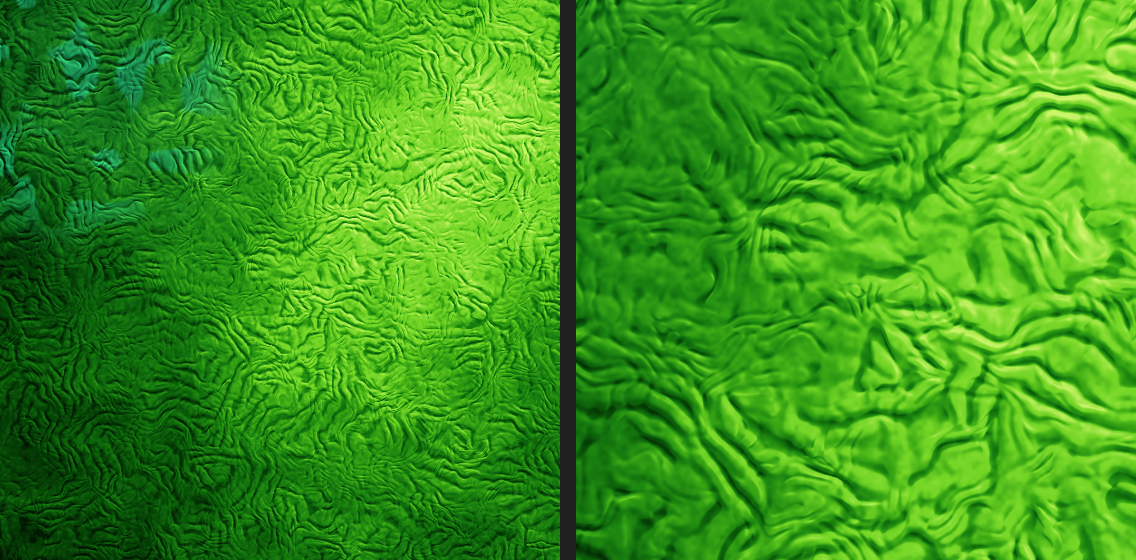
Left, the full canvas; right, a detail of the centre.
Write a three.js fragment shader that draws this texture.

```glsl
varying vec2 vUv;

// Tone ramp, from shadow to highlight
const vec3 DEEP = vec3(0.02, 0.25, 0.02);
const vec3 DARK = vec3(0.05, 0.39, 0.04);
const vec3 MID = vec3(0.11, 0.52, 0.06);
const vec3 LIGHT = vec3(0.24, 0.67, 0.08);
const vec3 BRIGHT = vec3(0.46, 0.84, 0.15);
const vec3 PALE = vec3(0.80, 0.96, 0.42);
const vec3 TEAL = vec3(0.10, 0.64, 0.36);

// Relief
const float CELL = 0.031;        // spacing of wrinkle kernels
const float WAVELENGTH = 0.021;  // distance between wrinkles
const float FINE_SCALE = 1.8;    // size ratio of the second wrinkle layer
const float FINE_AMOUNT = 0.32;
const float SLOPE_STEP = 0.0014;
const vec2 LIGHT_DIR = vec2(0.55, 0.83);

// Light
const float SLOPE_GAIN = 0.20;
const float CREASE_GAIN = 0.24;
const float RIM_GAIN = 0.10;
const float GRAIN_GAIN = 0.10;
const float LIGHT_CONTRAST = 1.22;
const float LIGHT_LEVEL = 0.41;
const float TAU = 6.2831853;

float hash(vec2 p) {
  vec3 q = fract(p.xyx * 0.1031);
  q += dot(q, q.yzx + 33.33);
  return fract((q.x + q.y) * q.z);
}

vec3 hash3(vec2 p) {
  vec3 q = fract(p.xyx * vec3(0.1031, 0.1030, 0.0973));
  q += dot(q, q.yxz + 33.33);
  return fract((q.xxy + q.yzz) * q.zyx);
}

// Value noise in x, its gradient in yz
vec3 noiseGrad(vec2 p) {
  vec2 i = floor(p);
  vec2 f = p - i;
  vec2 u = f * f * (3.0 - 2.0 * f);
  vec2 du = 6.0 * f * (1.0 - f);
  float a = hash(i);
  float b = hash(i + vec2(1.0, 0.0));
  float c = hash(i + vec2(0.0, 1.0));
  float k = a - b - c + hash(i + 1.0);
  return vec3(a + (b - a) * u.x + (c - a) * u.y + k * u.x * u.y,
              du * (vec2(b - a, c - a) + k * u.yx));
}

float noise(vec2 p) { return noiseGrad(p).x; }

// Across-wrinkle direction: wrinkles follow contours, so they curl into swirls
vec2 flowDirection(vec2 p) {
  vec2 g = noiseGrad(p * 6.3 + 31.7).yz + noiseGrad(p * 13.1 + 7.2).yz;
  return normalize(g + 0.0001);
}

// Sum of oriented wave kernels, shaped to broad tops and narrow creases
float wrinkles(vec2 p) {
  vec2 q = p / CELL;
  vec2 base = floor(q);
  vec2 wave = vec2(0.0);
  for (int y = -1; y <= 1; y++) {
    for (int x = -1; x <= 1; x++) {
      vec2 cell = base + vec2(float(x), float(y));
      vec3 rnd = hash3(cell + 57.0);
      vec2 center = cell + rnd.xy;
      vec2 d = q - center;
      float window = max(0.0, 1.0 - dot(d, d));
      float frequency = TAU * CELL / WAVELENGTH * mix(0.55, 1.45, fract(rnd.z * 7.0));
      float phase = frequency * dot(d, flowDirection(center * CELL)) + TAU * rnd.z;
      wave += window * window * vec2(cos(phase), sin(phase));
    }
  }
  float valley = 0.5 - 0.5 * wave.x / sqrt(dot(wave, wave) + 0.12);
  return 1.0 - 2.0 * valley * valley;
}

float height(vec2 p) {
  vec2 bend = vec2(noise(p * 19.0), noise(p * 19.0 + 40.0)) - 0.5;
  vec2 ripple = vec2(noise(p * 58.0 + 9.0), noise(p * 58.0 + 70.0)) - 0.5;
  vec2 q = p + 0.024 * bend + 0.010 * ripple;
  float strength = mix(0.5, 1.05, smoothstep(0.25, 0.55, noise(p * 13.0 + 3.0)));
  float h = strength * wrinkles(q) + FINE_AMOUNT * wrinkles(q * FINE_SCALE + 3.0);
  h += 0.6 * (noise(p * 75.0 + 13.0) - 0.5);
  return h + 0.3 * (noise(p * 150.0 + 21.0) - 0.5);
}

float glow(vec2 p, vec2 center, float radius) {
  vec2 d = (p - center) / radius;
  return exp(-dot(d, d));
}

// Broad light shining through the sheet
float backlight(vec2 p) {
  float t = 0.08 + 0.32 * p.x;
  t += 0.28 * glow(p, vec2(0.87, 0.62), 0.22);
  t += 0.42 * glow(p, vec2(0.58, 0.72), 0.42);
  t += 0.24 * glow(p, vec2(0.60, 0.32), 0.25);
  t += 0.22 * glow(p, vec2(0.95, 0.95), 0.28);
  t += 0.12 * glow(p, vec2(0.08, 0.85), 0.22);
  t += 0.14 * (noise(p * 6.0 + 17.0) - 0.5) + 0.18 * (noise(p * 19.0) - 0.5);
  return (t - 0.45) * LIGHT_CONTRAST + LIGHT_LEVEL;
}

vec3 toneColor(float t) {
  vec3 c = mix(DEEP, DARK, clamp((t - 0.08) / 0.20, 0.0, 1.0));
  c = mix(c, MID, clamp((t - 0.28) / 0.22, 0.0, 1.0));
  c = mix(c, LIGHT, clamp((t - 0.50) / 0.22, 0.0, 1.0));
  c = mix(c, BRIGHT, clamp((t - 0.72) / 0.21, 0.0, 1.0));
  c = mix(c, PALE, smoothstep(0.93, 1.40, t));
  return c * mix(0.35, 1.0, smoothstep(-0.28, 0.10, t));
}

void main() {
  // Slope toward the light, scaled to about -1..1
  float h = height(vUv);
  vec2 rise = vec2(height(vUv + vec2(SLOPE_STEP, 0.0)),
                   height(vUv + vec2(0.0, SLOPE_STEP))) - h;
  float slope = -dot(rise, LIGHT_DIR) / SLOPE_STEP * WAVELENGTH / TAU;
  float crease = 1.0 - smoothstep(-0.75, -0.05, h);
  float rim = smoothstep(0.7, 1.35, h);

  // Shading
  float light = backlight(vUv);
  float shade = SLOPE_GAIN * clamp(slope, -1.6, 1.6) - CREASE_GAIN * (crease - 0.18) + RIM_GAIN * rim;
  float grain = noise(vUv * 210.0) + noise(vUv * 340.0 + 5.0) - 1.0;
  float tone = light + shade * mix(0.75, 1.15, light) + GRAIN_GAIN * grain;

  // Teal panes in the upper left
  float tealZone = glow(vUv, vec2(0.14, 0.86), 0.28);
  float pane = smoothstep(0.25, 0.6, tealZone) * smoothstep(0.56, 0.68, noise(vUv * 21.0 + 2.0));
  pane *= 1.0 - 0.8 * crease;
  vec3 color = toneColor(tone + 0.15 * pane);
  color = mix(color, TEAL * (0.75 + 1.6 * shade), 0.7 * pane);
  color.b += 0.14 * tealZone * color.g;
  gl_FragColor = vec4(color, 1.0);
}
```
